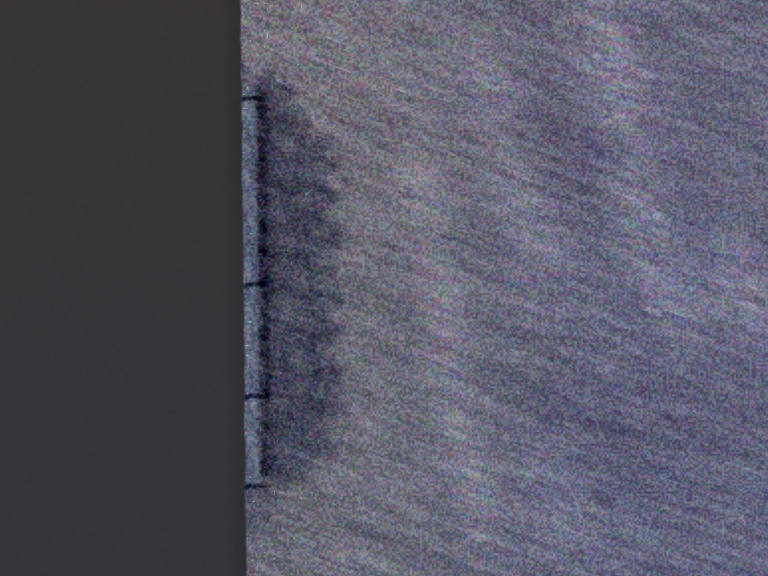
Reproduce this texture procedurally as a Shadertoy shader.

```glsl
#define STREAK_ANGLE 0.36
#define STREAK_GAIN 0.13
#define GRAIN_SCALE 290.0
#define GRAIN_GAIN 0.17
#define TINT_GAIN 0.10
#define STAIN_DEPTH 0.15
#define GLOW_GAIN 0.085
#define BEVEL_WIDTH 0.026

float hash(vec2 p) {
    vec3 q = fract(vec3(p.xyx) * 0.1031);
    q += dot(q, q.yzx + 33.33);
    return fract((q.x + q.y) * q.z);
}

float noise(vec2 p) {
    vec2 i = floor(p), f = fract(p);
    f = f * f * (3.0 - 2.0 * f);
    return mix(mix(hash(i), hash(i + vec2(1, 0)), f.x),
               mix(hash(i + vec2(0, 1)), hash(i + vec2(1, 1)), f.x), f.y);
}

float fbm(vec2 p) {
    float sum = 0.0, amp = 0.5;
    for (int i = 0; i < 4; i++) {
        sum += amp * noise(p);
        p = p * 2.03 + 17.1;
        amp *= 0.5;
    }
    return sum / 0.9375;
}

vec3 colourNoise(vec2 p) {
    return vec3(noise(p), noise(p + 71.3), noise(p + 139.7)) - 0.5;
}

// Soft ellipse leaning down to the right
float glow(vec2 p, vec2 centre, vec2 radius) {
    vec2 d = p - centre;
    d.x += 0.25 * d.y;
    d /= radius;
    return exp(-dot(d, d));
}

// Broad reflections and the dull zones between them
float sheen(vec2 p) {
    float s = 1.3 * glow(p, vec2(1.06, 0.91), vec2(0.050, 0.13));
    s += 0.8 * glow(p, vec2(0.85, 0.86), vec2(0.050, 0.07));
    s += 0.7 * glow(p, vec2(0.74, 0.64), vec2(0.035, 0.15));
    s += 0.7 * glow(p, vec2(0.77, 0.42), vec2(0.040, 0.09));
    s += 0.6 * glow(p, vec2(0.92, 0.60), vec2(0.045, 0.12));
    s += 0.8 * glow(p, vec2(1.11, 0.61), vec2(0.045, 0.12));
    s += 0.8 * glow(p, vec2(1.18, 0.46), vec2(0.050, 0.08));
    s += 0.7 * glow(p, vec2(1.30, 0.50), vec2(0.050, 0.10));
    s += 0.8 * glow(p, vec2(0.82, 0.15), vec2(0.040, 0.13));
    s += 0.4 * glow(p, vec2(0.97, 0.13), vec2(0.050, 0.10));
    s += 0.5 * glow(p, vec2(0.55, 0.92), vec2(0.160, 0.10));
    s -= 0.5 * glow(p, vec2(0.97, 0.76), vec2(0.060, 0.12));
    s -= 0.5 * glow(p, vec2(1.05, 0.26), vec2(0.100, 0.09));
    s -= 0.5 * glow(p, vec2(1.24, 0.27), vec2(0.080, 0.12));
    return s;
}

// Ragged tarnish beside the edge; x is the distance from the edge
float stain(float x, float y) {
    float ragged = fbm(vec2(x, y) * 38.0) - 0.5;
    float reach = mix(0.155, 0.075, smoothstep(0.72, 0.87, y));
    reach -= 0.05 * smoothstep(0.25, 0.15, y);
    float body = smoothstep(0.03, -0.03, x - reach + 0.10 * ragged);
    float span = smoothstep(0.14, 0.19, y + 0.07 * ragged)
               * smoothstep(0.90, 0.86, y + 0.07 * ragged);
    float tail = 0.5 * smoothstep(0.07, 0.02, x + 0.08 * ragged) * smoothstep(0.04, 0.10, y);
    return max(body * span, tail * smoothstep(0.90, 0.85, y));
}

// Short dark nicks crossing the bevel
float nicks(float x, float y) {
    float wobble = 0.006 * (noise(vec2(x * 90.0, 3.0)) - 0.5);
    vec4 d = abs(y + wobble - vec4(0.828, 0.505, 0.311, 0.155));
    float nearest = min(min(d.x, d.y), min(d.z, d.w));
    return smoothstep(0.007, 0.001, nearest) * smoothstep(0.05, 0.015, x);
}

vec3 metal(vec2 p, float x) {
    float ca = cos(STREAK_ANGLE), sa = sin(STREAK_ANGLE);
    vec2 q = vec2(ca * p.x - sa * p.y, sa * p.x + ca * p.y);
    q.y += 0.012 * fbm(p * 5.0);

    // Base tone, sheen and brushed streaks
    vec3 col = mix(vec3(0.42, 0.415, 0.46), vec3(0.395, 0.395, 0.49), smoothstep(0.1, 0.7, x));
    col += vec3(0.02, 0.005, -0.01) * (p.y - 0.5);
    float shine = sheen(p);
    col += GLOW_GAIN * shine * (0.5 + fbm(q * vec2(12, 40)));
    float brushed = 0.6 * noise(q * vec2(14, 95)) + 0.4 * noise(q * vec2(30, 190)) - 0.5;
    col += STREAK_GAIN * brushed + 0.06 * (fbm(q * vec2(5, 16)) - 0.5);
    float scratch = smoothstep(0.80, 0.97, noise(q * vec2(20, 150) + 40.0));
    col += scratch * 0.10 * (0.4 + max(shine, 0.0));

    // Tarnish, its dark seam and the pale bevel
    float tarnish = stain(x, p.y);
    float mottled = 0.55 + 0.9 * fbm(p * vec2(40, 28));
    col -= STAIN_DEPTH * tarnish * mottled * vec3(1.05, 1.0, 0.82);
    float along = smoothstep(0.12, 0.20, p.y) * smoothstep(0.88, 0.83, p.y);
    float seam = exp(-pow((x - 0.036) / 0.011, 2.0)) * along;
    col -= 0.16 * seam * (0.3 + noise(p * vec2(90, 70)));
    float bevel = smoothstep(BEVEL_WIDTH + 0.005, BEVEL_WIDTH - 0.008, x) * along;
    col = mix(col, vec3(0.40, 0.44, 0.53) + 0.18 * (noise(p * vec2(130, 60)) - 0.5), 0.75 * bevel);
    col -= 0.25 * nicks(x, p.y);

    // Coloured grain and sparse sparkles
    col += GRAIN_GAIN * (noise(p * GRAIN_SCALE) - 0.5);
    col += TINT_GAIN * colourNoise(p * GRAIN_SCALE * 0.8);
    col += 0.08 * colourNoise(q * vec2(55, 170)) * (0.5 + max(shine, 0.0));
    float sparkle = smoothstep(0.90, 0.99, noise(p * 170.0 + 9.0));
    return col + 0.22 * sparkle * smoothstep(0.25, 0.0, x);
}

void mainImage(out vec4 fragColor, in vec2 fragCoord) {
    vec2 p = fragCoord / iResolution.y;
    float edge = mix(0.427, 0.418, p.y) + 0.003 * (noise(vec2(p.y * 45.0, 2.0)) - 0.5);
    float x = p.x - edge;

    // Smooth dark background, warmer toward the top
    vec3 backdrop = mix(vec3(0.205, 0.205, 0.222), vec3(0.217, 0.202, 0.215), p.y);
    backdrop += 0.008 * (noise(p * 200.0) - 0.5) - 0.02 * smoothstep(-0.04, 0.0, x);

    float soft = 0.0015 + 0.7 / iResolution.y;
    vec3 col = mix(backdrop, metal(p, max(x, 0.0)), smoothstep(-soft, soft, x));
    fragColor = vec4(clamp(col, 0.0, 1.0), 1.0);
}
```
